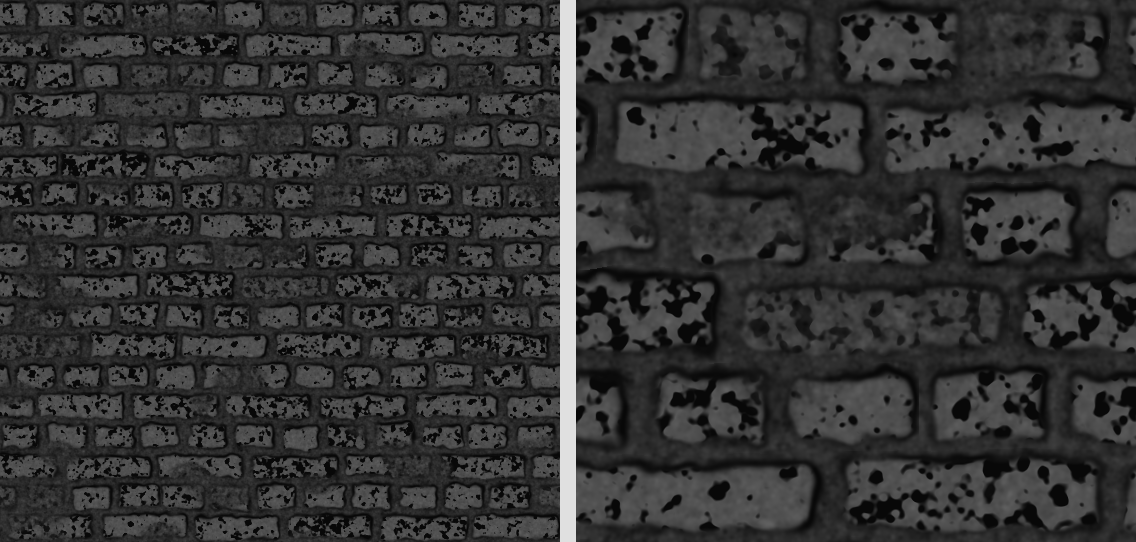
Left, the full canvas; right, a detail of the centre.
Reproduce this texture map procedurally as a Shadertoy shader.

```glsl
// Joint offset of each course from the top, as a fraction of its brick length
const float coursePhase[18] = float[18](
    .69, .59, .70, .08, .60, .63, .80, .08, .70,
    .55, .45, .92, .27, .38, .95, .66, .45, .04);

float hash(vec2 p) {
    vec3 q = fract(p.xyx * vec3(.1031, .1030, .0973));
    q += dot(q, q.yzx + 33.33);
    return fract((q.x + q.y) * q.z);
}

// Cellular noise: one soft bump or dent scattered in every cell
float cellBumps(vec2 p) {
    vec2 cell = floor(p);
    float sum = 0.;
    for (int j = -1; j <= 1; j++)
    for (int i = -1; i <= 1; i++) {
        vec2 c = cell + vec2(i, j);
        vec2 v = p - c - vec2(hash(c + 17.3), hash(c + 71.9));
        float w = max(0., 1. - dot(v, v));
        sum += w * w * w * (2. * hash(c + 143.1) - 1.);
    }
    return sum;
}

float roundedBox(vec2 p, vec2 halfSize, float radius) {
    vec2 q = abs(p) - halfSize + radius;
    return length(max(q, 0.)) + min(max(q.x, q.y), 0.) - radius;
}

void mainImage(out vec4 fragColor, in vec2 fragCoord) {
    vec2 uv = fragCoord / iResolution.xy;
    uv.y = 1. - uv.y;
    vec2 p = uv * vec2(18.58, 18.);   // one unit is one course high

    // Slightly wavering courses
    float wave = 6.2832 * uv.x;
    vec2 bent = p;
    bent.y += .025 * sin(wave * 3. + p.y * .9) + .02 * sin(wave * 7. - p.y * 1.7);
    bent += .05 * vec2(cellBumps(p * 2.3 + 50.), cellBumps(p * 2.3 + 90.));

    // Alternate courses of 12 headers and 6 stretchers
    float course = mod(floor(bent.y), 18.);
    bool header = mod(course, 2.) < .5;
    float count = header ? 12. : 6.;
    float brickLength = 18.58 / count;
    float along = bent.x / brickLength - coursePhase[int(course)];
    vec2 id = vec2(mod(floor(along), count), course) + 5.;

    // Brick outline, with its own size, shift and chipped rim
    vec2 q = vec2((fract(along) - .5) * brickLength, fract(bent.y) - .5);
    q += vec2(.1, .05) * (vec2(hash(id), hash(id + 31.)) - .5);
    vec2 halfSize = vec2(brickLength * .5 - .12, .38)
                  - vec2(.08, .05) * vec2(hash(id + 57.), hash(id + 83.));
    float d = roundedBox(q, halfSize, .06 + .1 * hash(id + 11.));
    d += .05 * cellBumps(p * 4.5 + 130.);

    // Surface detail from coarse pits to fine grain
    float pits = cellBumps(p * 6.2 + 200.) + .6 * cellBumps(p * 12.5 + 320.);
    float grain = cellBumps(p * 10. + 410.) + .7 * cellBumps(p * 19. + 530.);
    float wear = smoothstep(.25, .6, cellBumps(p * vec2(.65, 1.1) + 620.));
    wear = max(wear, .65 * step(.91, hash(id + 205.)));

    // Pitted brick face, some bricks smoother than others
    float smoothness = .5 * hash(id + 151.) - .22 + (header ? .12 : 0.);
    float solid = smoothstep(-.5, -.02, pits + smoothness);
    float face = mix(.03, .315 + .035 * grain, solid);
    face = mix(face, .175 + .06 * grain + .05 * pits, wear * .85);

    // Mortar
    float mortar = .175 + .045 * grain + .03 * cellBumps(p * 3. + 710.);
    float tone = mix(mortar, face, smoothstep(.035, -.035, d));

    // Shadowed groove, deepest along the top and right rims
    vec2 side = q / halfSize;
    float depth = .62 + .3 * clamp(side.x - side.y, -1., 1.) + .4 * cellBumps(p * 2.8 + 830.);
    float groove = exp(-pow((d - .025) / .06, 2.));
    tone = mix(tone, .03, groove * clamp(depth, 0., 1.) * (1. - .6 * wear));

    fragColor = vec4(vec3(clamp(tone, .025, .39)), 1.);
}
```
